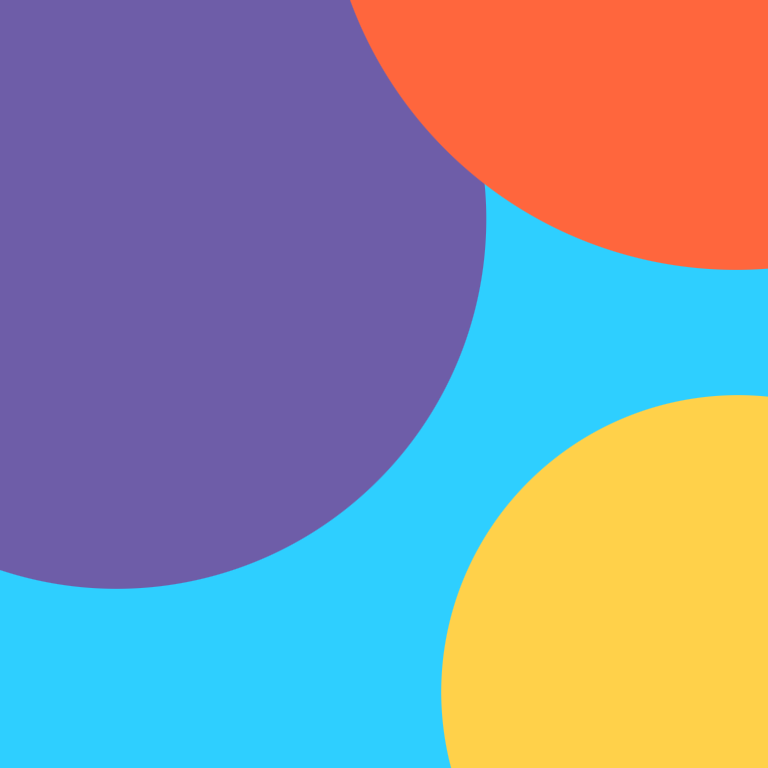
A three.js fragment shader for this background:

```glsl
// Flat background of three large overlapping discs on bright sky blue.
varying vec2 vUv;

// Colours
const vec3 SKY_BLUE = vec3(0.18, 0.81, 1.00);
const vec3 PURPLE   = vec3(0.43, 0.365, 0.66);
const vec3 ORANGE   = vec3(1.00, 0.40, 0.24);
const vec3 YELLOW   = vec3(1.00, 0.82, 0.29);

// Discs: centre x, centre y, radius
const vec3 PURPLE_DISC = vec3(0.1517, 0.7148, 0.4815);
const vec3 ORANGE_DISC = vec3(0.9583, 1.1836, 0.5350);
const vec3 YELLOW_DISC = vec3(0.9610, 0.0990, 0.3865);

// Coverage of a disc, with an edge about one screen sample wide
float discMask(vec2 point, vec3 disc) {
  float signedDistance = length(point - disc.xy) - disc.z;
  float edgeWidth = max(fwidth(signedDistance), 1e-5);
  return clamp(0.5 - signedDistance / edgeWidth, 0.0, 1.0);
}

void main() {
  // Layers from back to front
  vec3 color = SKY_BLUE;
  color = mix(color, PURPLE, discMask(vUv, PURPLE_DISC));
  color = mix(color, ORANGE, discMask(vUv, ORANGE_DISC));
  color = mix(color, YELLOW, discMask(vUv, YELLOW_DISC));

  gl_FragColor = vec4(color, 1.0);
}
```
